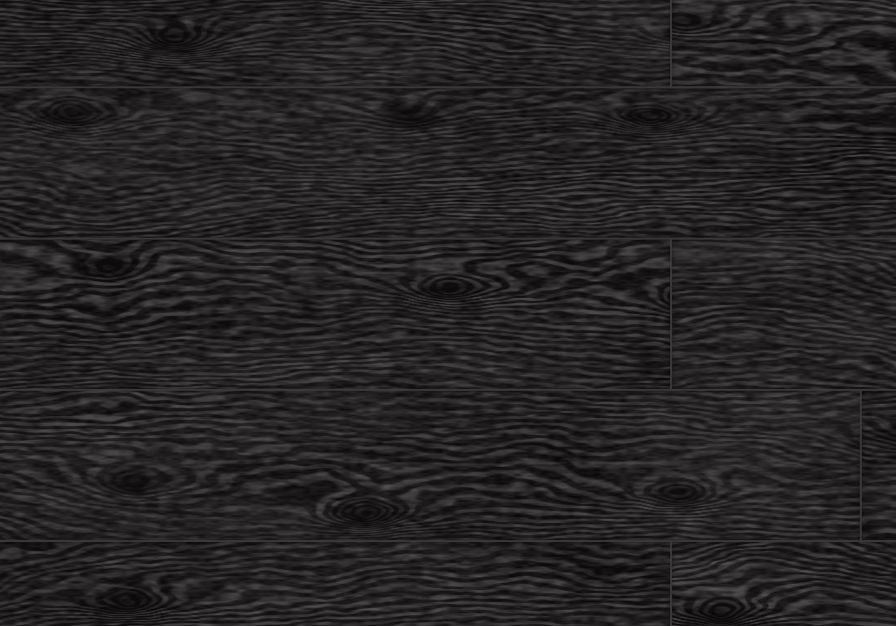
A Shadertoy shader for this texture:

```glsl
// Charcoal wood planks with brushed growth rings, knots and thin pale joints.

float hash(vec2 p) {
    vec3 q = fract(p.xyx * 0.1031);
    q += dot(q, q.yzx + 33.33);
    return fract((q.x + q.y) * q.z);
}

float noise(vec2 p) {
    vec2 cell = floor(p), t = fract(p);
    t = t * t * (3.0 - 2.0 * t);
    return mix(mix(hash(cell), hash(cell + vec2(1, 0)), t.x),
               mix(hash(cell + vec2(0, 1)), hash(cell + vec2(1, 1)), t.x), t.y);
}

// Sum of lens-shaped knots scattered along one plank; y is measured from its lower edge.
// Returns the ring displacement and the dark heart of the knots.
vec2 knots(vec2 p, float seed) {
    vec2 total = vec2(0);
    for (float i = -1.0; i <= 1.0; i++) {
        vec2 id = vec2(floor(p.x / 0.42) + i + 20.0, seed);
        vec2 centre = vec2((id.x - 20.0 + 0.2 + 0.6 * hash(id)) * 0.42,
                           0.04 + 0.16 * hash(id + 31.7));
        vec2 q = (p - centre) / vec2(0.065, 0.02 + 0.012 * hash(id + 57.1));
        float lens = exp(0.3 - q.y * q.y - sqrt(q.x * q.x + 0.09));
        total += lens * vec2(3.0 + 5.0 * hash(id + 83.3), 1.0);
    }
    return total;
}

void mainImage(out vec4 fragColor, in vec2 fragCoord) {
    vec2 p = fragCoord / iResolution.y;
    float pixel = 1.0 / iResolution.y;

    // Plank layout: full-width rows, most split by one staggered joint
    float level = (p.y - 0.1357) / 0.2416 + 1.0;
    float row = floor(level);
    float joint = row == 1.0 ? 1.375 : row == 3.0 ? 9.0 : 1.072;
    float seed = row * 7.0 + step(joint, p.x) * 3.0 + 11.0;
    vec2 local = vec2(p.x, fract(level) * 0.2416);
    float seam = min(min(local.y, 0.2416 - local.y), abs(p.x - joint));
    vec2 offset = vec2(seed * 17.3, seed * 9.1);

    // Growth rings: contours of a slope bent by broad noise and knots
    vec2 knot = knots(local, seed);
    float bend = row == 0.0 || row == 4.0 ? 15.0 : 9.0;
    float rings = 88.0 * local.y + knot.x
        + bend * noise(local * vec2(2.2, 6.0) + offset)
        + 2.2 * noise(local * vec2(9.0, 22.0) + offset)
        + 0.55 * noise(local * vec2(32.0, 100.0) + offset);
    float ring = smoothstep(0.1, 0.9, 0.5 + 0.5 * sin(6.2832 * rings));
    float clarity = 0.4 + 0.6 * noise(local * vec2(3.0, 11.0) + offset + 40.0);
    clarity *= 1.0 - smoothstep(0.35, 0.8, fwidth(rings));
    ring = mix(0.5, ring, clarity);

    // Brushed fibres break the rings into short pale dashes
    float fibre = noise(local * vec2(48.0, 210.0) + offset);
    float pores = noise(local * vec2(95.0, 330.0) + offset + 70.0);
    float tone = 0.075 + 0.16 * ring * (0.35 + 0.95 * fibre);
    tone += 0.075 * (pores - 0.5) + 0.025 * (fibre - 0.5);

    // Broad wear, per-plank tint and dark knot hearts
    tone += 0.04 * (noise(local * vec2(4.0, 14.0) + offset + 90.0) - 0.5);
    tone += 0.016 * (hash(vec2(seed, 5.0)) - 0.5);
    tone *= 1.0 - 0.5 * smoothstep(0.3, 0.9, knot.y);

    // Bevel shadow beside a thin pale joint line
    tone *= 1.0 - 0.35 * exp(-seam / 0.004);
    float line = 1.0 - smoothstep(0.0006, 0.0006 + 1.2 * pixel, seam);
    tone = mix(tone, 0.25, 0.8 * line);

    fragColor = vec4(max(tone + vec3(0.006, -0.002, -0.001), 0.045), 1.0);
}
```
